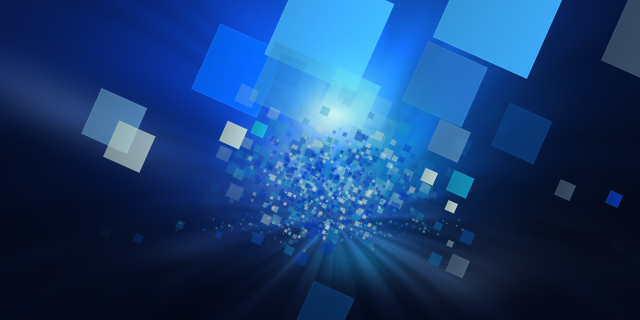
Give the GLSL for this background, as a WebGL 2 fragment shader.

```glsl
#version 300 es
precision highp float;
// Tilted translucent squares bursting out of a bright core above a dark floor.
// Soft glows and radial streaks form the backdrop; hashed grids of many sizes
// scatter the small squares, and a few larger panels are laid over the glow.
uniform vec2 u_resolution;
out vec4 fragColor;

// Layout: x runs 0..2, y runs 0..1
const mat2 TILT = mat2(0.9135, 0.4067, -0.4067, 0.9135);
const vec2 VANISH = vec2(1.04, 0.31);
const vec2 CORE = vec2(1.05, 0.63);
const int LAYERS = 14;
const float FINEST_CELL = 0.016;
const float CELL_RANGE = 10.0;

const vec3 NIGHT = vec3(0.012, 0.036, 0.105);
const vec3 NAVY = vec3(0.025, 0.09, 0.27);
const vec3 ROYAL = vec3(0.01, 0.10, 0.36);
const vec3 AZURE = vec3(0.05, 0.34, 0.66);
const vec3 BLUE = vec3(0.02, 0.22, 0.70);
const vec3 COBALT = vec3(0.02, 0.41, 1.0);
const vec3 SKY = vec3(0.25, 0.70, 1.0);
const vec3 TEAL = vec3(0.08, 0.68, 0.80);
const vec3 AQUA = vec3(0.38, 0.88, 0.95);
const vec3 CREAM = vec3(0.76, 0.84, 0.78);
const vec3 ICE = vec3(0.82, 0.97, 0.95);
const vec3 SLATE = vec3(0.30, 0.39, 0.48);
const vec3 STEEL = vec3(0.35, 0.56, 0.72);

// Panels: center, half side, opacity
const vec4 LARGE[10] = vec4[10](
  vec4(0.745, 0.779, 0.112, 0.88), vec4(1.39, 0.737, 0.102, 0.8), vec4(1.565, 0.966, 0.161, 0.93),
  vec4(1.029, 0.909, 0.154, 0.93), vec4(0.91, 0.74, 0.1, 0.6), vec4(1.094, 0.693, 0.073, 0.55),
  vec4(1.63, 0.583, 0.073, 0.4), vec4(0.357, 0.622, 0.078, 0.75), vec4(0.404, 0.542, 0.062, 0.65),
  vec4(2.03, 0.87, 0.115, 0.7));
const vec3 LARGE_TINT[10] = vec3[10](COBALT, AZURE + 0.12, SKY * 0.93, SKY, SKY * 0.85, AQUA,
  AZURE, STEEL, CREAM, SLATE);
const vec4 SMALL[10] = vec4[10](
  vec4(0.729, 0.578, 0.034, 0.85), vec4(0.81, 0.596, 0.021, 0.9), vec4(1.403, 0.56, 0.052, 0.65),
  vec4(1.438, 0.424, 0.034, 0.7), vec4(1.341, 0.448, 0.021, 0.85), vec4(1.41, 0.354, 0.016, 0.85),
  vec4(1.766, 0.406, 0.026, 0.65), vec4(1.43, 0.169, 0.029, 0.75), vec4(1.919, 0.378, 0.021, 0.8),
  vec4(1.016, 0.031, 0.07, 0.4));
const vec3 SMALL_TINT[10] = vec3[10](CREAM, TEAL, STEEL, TEAL, CREAM, CREAM, SLATE, SLATE, BLUE, AZURE);

float hash(vec2 p) { return fract(sin(dot(p, vec2(127.1, 311.7))) * 43758.5453); }

float noise(vec2 p) {
  vec2 i = floor(p), f = smoothstep(0.0, 1.0, fract(p));
  float low = mix(hash(i), hash(i + vec2(1, 0)), f.x);
  return mix(low, mix(hash(i + vec2(0, 1)), hash(i + 1.0), f.x), f.y);
}

float glow(vec2 p, vec2 center, vec2 radius) {
  vec2 d = (p - center) / radius;
  return exp(-dot(d, d));
}

// Coverage of a square, smoothed over about one pixel
float square(vec2 q, float halfSide) {
  float pixel = 0.7 / u_resolution.y;
  return 1.0 - smoothstep(-pixel, pixel, max(abs(q.x), abs(q.y)) - halfSide);
}

// One tilted sheet with a faint rim and a soft gradient
vec3 panel(vec3 col, vec2 p, vec4 shape, vec3 tint) {
  vec2 q = TILT * (p - shape.xy);
  float cover = square(q, shape.z);
  float rim = cover - square(q, shape.z - 0.003);
  return mix(col, tint * (1.0 + 0.08 * q.x / shape.z) + 0.05 * rim, cover * shape.w);
}

// A hashed grid of small squares, thinning out away from its center
vec3 scatter(vec3 col, vec2 p, float cell, vec2 center, vec2 radius, float alpha, float seed) {
  vec2 q = TILT * (p - VANISH) / cell + seed * 0.37;
  vec2 key = floor(q) + seed * 17.0;
  float halfSide = mix(0.16, 0.38, hash(key + 2.3));
  vec2 jitter = (vec2(hash(key + 4.1), hash(key + 6.7)) - 0.5) * (1.0 - 2.0 * halfSide);
  vec2 middle = floor(q) + 0.5 + jitter;
  float mask = glow((middle - seed * 0.37) * cell * TILT + VANISH, center, radius);
  float keep = step(hash(key), 0.6 * mask) * smoothstep(0.06, 0.4, mask);
  float pick = hash(key + 9.2);
  vec3 tint = mix(BLUE, mix(AZURE, TEAL, pick), smoothstep(0.15, 0.5, pick));
  tint = mix(tint, CREAM, smoothstep(0.6, 0.8, pick));
  return mix(col, tint, square((q - middle) * cell, halfSide * cell) * keep * alpha);
}

vec3 backdrop(vec2 p) {
  vec2 away = p - VANISH;
  float reach = length(away) + 0.001;
  vec2 ray = away / reach;
  float streak = mix(noise(ray * 6.0 + reach * 2.0), noise(ray * 15.0 + reach * 4.0), 0.35);
  vec3 col = mix(NIGHT, NAVY, smoothstep(0.25, 1.0, p.y) * (1.0 - 0.4 * smoothstep(1.5, 2.0, p.x)));
  col += ROYAL * glow(p, vec2(0.72, 0.8), vec2(0.48, 0.42));
  col += AZURE * glow(p, vec2(1.18, 0.82), vec2(0.40, 0.36));
  col += BLUE * 0.6 * glow(p, vec2(1.03, 0.48), vec2(0.36, 0.20));
  col *= 0.75 + 0.5 * streak;
  // Pale beam on the left and dim light over the floor
  col += SLATE * 0.45 * glow(TILT * (p - vec2(0.25, 0.64)), vec2(0), vec2(0.38, 0.085));
  col += SLATE * 0.5 * streak * streak * glow(p, vec2(1.15, 0.24), vec2(0.75, 0.16));
  col += SLATE * 0.25 * glow(p, vec2(1.46, 0.14), vec2(0.17, 0.08));
  return col + TEAL * 0.3 * glow(p, vec2(1.12, 0.20), vec2(0.15, 0.08));
}

// White core with an aqua crown, teal side and pale mist below
vec3 burst(vec3 col, vec2 p) {
  float cloud = mix(noise(p * 13.0), noise(p * 34.0), 0.4);
  col = mix(col, TEAL, 0.5 * glow(p, vec2(1.19, 0.54), vec2(0.20, 0.16)));
  col = mix(col, AQUA, 0.6 * glow(p, vec2(1.09, 0.72), vec2(0.14, 0.11)));
  col = mix(col, STEEL + 0.12, cloud * glow(p, vec2(0.99, 0.47), vec2(0.18, 0.16)));
  return mix(col, ICE, (0.6 + 0.5 * cloud) * glow(p, CORE, vec2(0.10, 0.085)));
}

void main() {
  vec2 p = gl_FragCoord.xy / u_resolution * vec2(2, 1);
  vec3 col = backdrop(p);
  for (int i = 0; i < 10; i++) col = panel(col, p, LARGE[i], LARGE_TINT[i]);
  // Squares shrink toward the vanishing point; the core shines between them
  for (int i = 0; i < LAYERS; i++) {
    float t = 1.0 - float(i) / float(LAYERS - 1);
    if (i == LAYERS / 2) col = burst(col, p);
    vec2 center = mix(vec2(1.03, 0.38), vec2(1.06, 0.58), t);
    vec2 radius = mix(vec2(0.19, 0.14), vec2(0.38, 0.19), t);
    col = scatter(col, p, FINEST_CELL * pow(CELL_RANGE, t), center, radius, mix(0.7, 0.2, t), float(i) + 1.0);
  }
  col = scatter(col, p, 0.011, vec2(1.05, 0.295), vec2(0.4, 0.03), 0.45, 21.0);
  col = scatter(col, p, 0.055, vec2(1.1, 0.25), vec2(0.55, 0.07), 0.45, 22.0);
  for (int i = 0; i < 10; i++) col = panel(col, p, SMALL[i], SMALL_TINT[i]);
  fragColor = vec4(clamp(col, 0.0, 1.0), 1.0);
}
```
